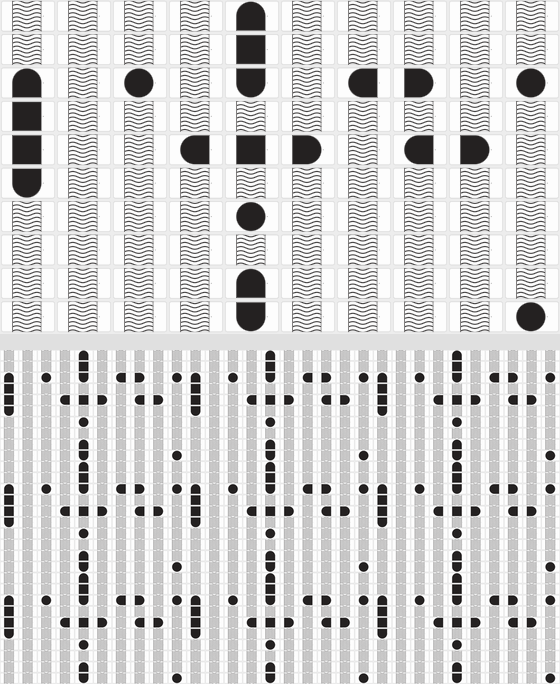
Top, the tile; bottom, the same tile 3 across and 3 down.
This pattern is drawn by a Shadertoy shader. Its source:

```glsl
// All lengths are in row heights.
const vec2  GRID         = vec2(10.0, 10.0);
const vec2  CARD_CENTER  = vec2(0.0, 0.016);
const vec2  CARD_HALF    = vec2(0.806, 0.460);
const float CARD_RADIUS  = 0.076;
const float BORDER_WIDTH = 0.020;
const vec2  TILE_CENTER  = vec2(-0.035, 0.016);
const vec2  SOLID_HALF   = vec2(0.436, 0.432);
const vec2  WAVE_HALF    = vec2(0.440, 0.455);
const float WAVE_SPACING = 0.124;
const float WAVE_LENGTH  = 0.60;
const float WAVE_HEIGHT  = 0.040;
const float WAVE_CREST   = -0.30;
const float LINE_WIDTH   = 0.028;
const float FRAME_WIDTH  = 0.020;
const float DOT_OFFSET   = 0.495;
const float DOT_RADIUS   = 0.012;
const float EDGE_PIXELS  = 1.3;

const vec3 GAP_COLOR    = vec3(0.93);
const vec3 BORDER_COLOR = vec3(0.84);
const vec3 CARD_COLOR   = vec3(0.992);
const vec3 DOT_COLOR    = vec3(0.69);
const vec3 INK_COLOR    = vec3(0.14, 0.13, 0.13);

const float TAU = 6.2831853;

// Solid runs: first column, first row, last column, last row (from the top).
const int RUN_COUNT = 10;
const ivec4 RUNS[RUN_COUNT] = ivec4[RUN_COUNT](
    ivec4(4, 0, 4, 2), ivec4(0, 2, 0, 5), ivec4(4, 8, 4, 9),
    ivec4(6, 2, 7, 2), ivec4(3, 4, 5, 4), ivec4(7, 4, 8, 4),
    ivec4(2, 2, 2, 2), ivec4(9, 2, 9, 2), ivec4(4, 6, 4, 6),
    ivec4(9, 9, 9, 9));

float roundedBox(vec2 p, vec2 halfSize, float radius) {
    vec2 q = abs(p) - halfSize + radius;
    return length(max(q, 0.0)) + min(max(q.x, q.y), 0.0) - radius;
}

float coverage(float dist, float edge) {
    return clamp(0.5 - dist / edge, 0.0, 1.0);
}

bool inRun(ivec4 run, ivec2 cell) {
    return all(greaterThanEqual(cell, run.xy)) && all(lessThanEqual(cell, run.zw));
}

// A run's corner is round only where the run does not continue past it.
float solidDistance(vec2 p, ivec2 cell, ivec4 run) {
    ivec2 side = ivec2(p.x < 0.0 ? -1 : 1, p.y < 0.0 ? 1 : -1);
    bool continues = inRun(run, cell + ivec2(side.x, 0))
                  || inRun(run, cell + ivec2(0, side.y));
    float radius = continues ? 0.0 : min(SOLID_HALF.x, SOLID_HALF.y);
    return roundedBox(p, SOLID_HALF, radius);
}

// Stacked wavy lines between two thin upright edges.
float waveInk(vec2 p, float edge) {
    float k = TAU / WAVE_LENGTH;
    float angle = k * (p.x - WAVE_CREST);
    float slope = -WAVE_HEIGHT * k * sin(angle);
    float y = p.y - WAVE_HEIGHT * cos(angle);
    float toLine = abs(fract(y / WAVE_SPACING) - 0.5) * WAVE_SPACING;
    float line = coverage(toLine / sqrt(1.0 + slope * slope) - 0.5 * LINE_WIDTH, edge);
    float toFrame = abs(abs(p.x) - WAVE_HALF.x + 0.5 * FRAME_WIDTH);
    float frame = coverage(toFrame - 0.5 * FRAME_WIDTH, edge);
    return max(line, frame) * coverage(roundedBox(p, WAVE_HALF, 0.0), edge);
}

void mainImage(out vec4 fragColor, in vec2 fragCoord) {
    vec2 gridPos = fragCoord / iResolution.xy * GRID;
    vec2 cellSize = vec2(iResolution.x / iResolution.y * GRID.y / GRID.x, 1.0);
    float edge = EDGE_PIXELS * GRID.y / iResolution.y;
    vec2 p = (fract(gridPos) - 0.5) * cellSize;
    ivec2 cell = ivec2(floor(gridPos));
    cell.y = int(GRID.y) - 1 - cell.y;

    // Card with a pale border
    float card = roundedBox(p - CARD_CENTER, CARD_HALF, CARD_RADIUS);
    vec3 color = mix(GAP_COLOR, BORDER_COLOR, coverage(card, edge));
    color = mix(color, CARD_COLOR, coverage(card + BORDER_WIDTH, edge));

    // Small mark beside the tile
    vec2 tile = p - TILE_CENTER;
    float dotDist = length(tile - vec2(DOT_OFFSET, 0.0)) - DOT_RADIUS;
    color = mix(color, DOT_COLOR, coverage(dotDist, edge));

    // Solid piece where a run covers the cell, waves elsewhere
    float ink = waveInk(tile, edge);
    for (int i = 0; i < RUN_COUNT; i++) {
        if (inRun(RUNS[i], cell)) {
            ink = coverage(solidDistance(tile, cell, RUNS[i]), edge);
        }
    }
    fragColor = vec4(mix(color, INK_COLOR, ink), 1.0);
}
```
